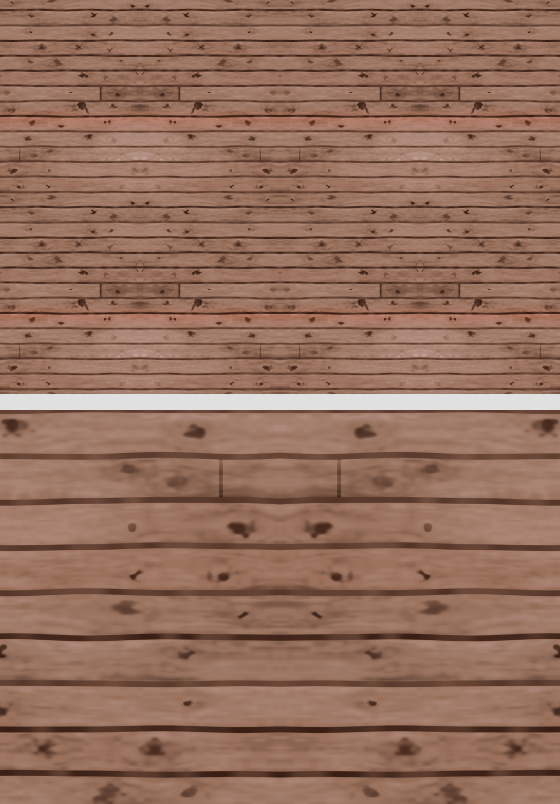
Top, the full canvas; bottom, a detail of the centre.
This texture is drawn by a Shadertoy shader. Its source:

```glsl
// Weathered brown boarding: a mirrored panel of 13 planks, set two across and two down.
// Each plank gets its own tone, streaky grain and knots; a patch, cracks and flakes add wear.
// Lengths are in plank heights: y runs down the panel, x outward from its mirror axis.

const float ROWS = 13.0;
const float HALF_WIDTH = 9.24;
const vec2 PANELS = vec2(2.0);
const float FIRST_GAP = 0.674;

const vec3 DARK = vec3(0.32, 0.20, 0.15);
const vec3 BROWN = vec3(0.60, 0.44, 0.36);
const vec3 PALE = vec3(0.71, 0.57, 0.52);
const vec3 RED_TINT = vec3(0.04, -0.02, -0.03);

float hash(vec2 p) {
    vec3 q = fract(p.xyx * 0.1031);
    q += dot(q, q.yzx + 33.33);
    return fract((q.x + q.y) * q.z);
}

// Value noise from -1 to 1; scale.y must be whole so that it wraps after ROWS.
float noise(vec2 p, vec2 scale, float seed) {
    p *= scale;
    vec2 cell = floor(p), f = fract(p);
    f = f * f * (3.0 - 2.0 * f);
    vec2 y = mod(cell.y + vec2(0.0, 1.0), ROWS * scale.y);
    float x = cell.x + seed * 37.0;
    float top = mix(hash(vec2(x, y.x)), hash(vec2(x + 1.0, y.x)), f.x);
    float bottom = mix(hash(vec2(x, y.y)), hash(vec2(x + 1.0, y.y)), f.x);
    return 2.0 * mix(top, bottom, f.y) - 1.0;
}

float bell(float d, float width) {
    return exp(-d * d / (width * width));
}

float wrapRows(float d) {
    return mod(d + 0.5 * ROWS, ROWS) - 0.5 * ROWS;
}

// Soft line of the given half width.
float line(float d, float halfWidth, float blur) {
    return 1.0 - smoothstep(halfWidth - blur, halfWidth + blur, abs(d));
}

// Tapered stroke from a to b, thinning to a point.
float wedge(vec2 p, vec2 a, vec2 b, float radius, float blur) {
    vec2 ab = b - a;
    float t = clamp(dot(p - a, ab) / dot(ab, ab), 0.0, 1.0);
    return 1.0 - smoothstep(-blur, blur, length(p - a - ab * t) - radius * (1.0 - t));
}

// x: darkness of the knots in a plank, y: how far they bend its grain.
vec2 knots(vec2 p, float row, float rough) {
    vec2 result = vec2(0.0);
    for (float i = 0.0; i < 3.0; i++) {
        vec2 id = vec2(row + 3.0, i * 19.0 + 7.0);
        vec2 center = vec2(HALF_WIDTH * (i + hash(id)) / 3.0, row + 0.3 + 0.4 * hash(id + 41.0));
        vec2 d = (p - center) * vec2(0.65, 1.0);
        float size = mix(0.08, 0.28, hash(id + 83.0));
        float r = length(d) + 0.09 * rough;
        float core = 1.0 - smoothstep(0.25 * size, size, r);
        result.x += core * mix(0.5, 1.2, hash(id + 59.0)) + 0.2 * bell(r, 2.0 * size);
        result.y -= 0.7 * d.y * bell(length(d), 2.5 * size);
    }
    return result;
}

// Negative tones run to dark, positive ones to pale.
vec3 woodColor(float tone) {
    return tone < 0.0 ? mix(BROWN, DARK, min(-tone, 1.35)) : mix(BROWN, PALE, min(tone, 1.25));
}

void mainImage(out vec4 fragColor, in vec2 fragCoord) {
    vec2 uv = fragCoord / iResolution.xy;
    float blur = 0.7 * ROWS * PANELS.y / iResolution.y;

    // Panel coordinates, with slightly uneven plank edges
    vec2 p = vec2(abs(2.0 * fract(uv.x * PANELS.x) - 1.0) * HALF_WIDTH,
                  mod((1.0 - uv.y) * PANELS.y * ROWS - FIRST_GAP, ROWS));
    p.y = mod(p.y + 0.035 * noise(p, vec2(0.6, 1.0), 1.0), ROWS);
    float row = floor(p.y), f = fract(p.y);

    // Grain, bent around the knots, and broad fading
    float rough = noise(p, vec2(6.0, 9.0), 2.0);
    vec2 knot = knots(p, row, rough);
    vec2 g = p + vec2(0.0, knot.y);
    float tone = 0.17 + 0.3 * (hash(vec2(row, 71.0)) - 0.5);
    tone += 0.22 * noise(g, vec2(0.9, 7.0), row + 3.0) + 0.17 * noise(g, vec2(2.5, 17.0), row + 20.0);
    tone += 0.12 * rough + 0.22 * noise(p, vec2(0.6, 1.0), 5.0);
    tone += 0.45 * bell(p.x, 4.5) * bell(wrapRows(p.y - 9.6), 2.3);
    tone -= knot.x;

    // Short patch with butt joints, dark stain and slanted knots below it
    float patchRow = step(abs(row - 5.0), 0.1);
    tone -= patchRow * (0.4 * (1.0 - smoothstep(2.6 - blur, 2.6 + blur, p.x)) - 0.12);
    tone -= patchRow * line(p.x - 2.6, 0.06, blur);
    tone -= 0.9 * bell(p.x, 0.7) * bell(p.y - 6.35, 0.35);
    tone -= 1.1 * wedge(p + 0.06 * rough, vec2(3.85, 6.2), vec2(3.3, 6.85), 0.24, blur);
    tone -= 0.6 * step(abs(row - 9.0), 0.1) * line(p.x - 7.94, 0.04, blur);

    // Cracks beside the mirror axis
    float crack = p.x - 0.2 - 0.18 * noise(vec2(0.0, p.y), vec2(1.0, 4.0), 8.0);
    tone -= 0.8 * line(crack, 0.05, blur) * bell(p.y - 4.2, 1.1) * smoothstep(-0.4, 0.3, rough);

    // Pale flakes on one board
    float flakes = smoothstep(-0.2, 0.5, noise(p, vec2(5.0, 6.0), 9.0));
    tone += 0.7 * flakes * bell(p.y - 9.82, 0.13) * bell(p.x, 4.0);
    tone += 0.6 * bell(p.x, 0.9) * bell(p.y - 9.6, 0.25);

    // Gaps of varied depth, worn upper edges and shaded lower ones
    float gapId = mod(floor(p.y + 0.5), ROWS);
    float depth = mix(0.75, 1.35, hash(vec2(gapId, 29.0))) + 0.4 * step(abs(gapId - 7.0), 0.1);
    depth *= 0.9 + 0.25 * noise(p, vec2(2.5, 1.0), 11.0);
    tone += 0.3 * bell(f - 0.15, 0.07) * smoothstep(-0.3, 0.6, noise(p, vec2(3.0, 2.0), 12.0));
    tone -= 0.35 * smoothstep(0.8, 1.0, f);
    float gap = line(p.y - floor(p.y + 0.5), 0.065, blur);
    tone = mix(tone, -depth, gap);

    vec3 color = woodColor(tone);
    color += RED_TINT * (1.0 - gap) * (bell(wrapRows(p.y - 7.1), 0.5) + 0.4 * hash(vec2(row, 13.0)) - 0.2);
    fragColor = vec4(color, 1.0);
}
```
